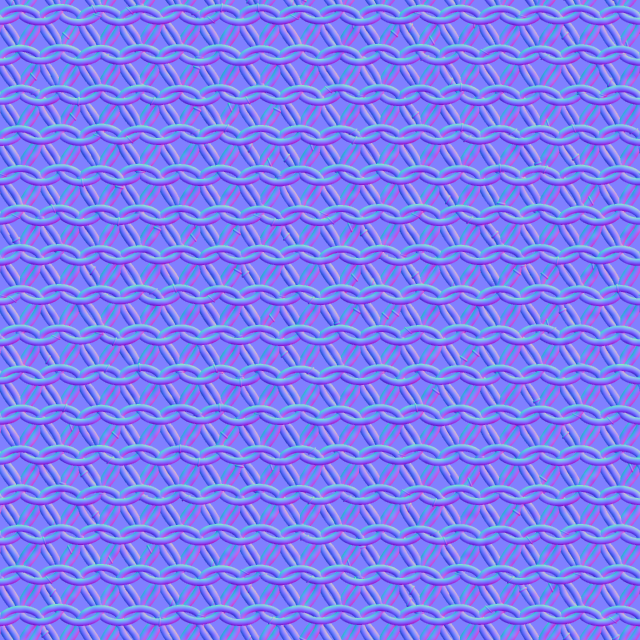
A three.js fragment shader for this texture map:

```glsl
varying vec2 vUv;

#define GRID 16.0          // links across and chain lines up
#define LINE_PHASE 0.625   // height of a chain line inside its cell
#define RING_WIDTH 0.515   // half width of a ring in cells
#define ARC 0.32           // height of the rounded front arc
#define LEG vec2(0.73, 1.35) // length and roundness of the receding legs
#define RISE 0.17          // how far an arc passes its chain line
#define WIRE 0.087         // wire radius in cells
#define LEAN 0.8           // depth per height of a tilted ring
#define SLOPE 0.86         // steepness of the wire flanks
#define JITTER 0.045       // shift and turn between rings
#define SEAM_SHARE 0.55    // share of rings with a visible joint
#define WEAR 0.2           // unevenness of the wire surface

const int SAMPLES = 3;
const float SAMPLE_SPAN = 0.002; // width of the smoothing, in canvas units

vec3 hash3(vec2 p) {
  vec3 q = fract(vec3(p.xyx) * vec3(0.1031, 0.1030, 0.0973));
  q += dot(q, q.yxz + 33.33);
  return fract((q.xxy + q.yzz) * q.zyx);
}

// Smooth noise that repeats with the canvas
vec2 wearNoise(vec2 p, float period) {
  vec2 i = floor(p), f = fract(p);
  f = f * f * (3.0 - 2.0 * f);
  vec2 a = hash3(mod(i, period)).xy;
  vec2 b = hash3(mod(i + vec2(1.0, 0.0), period)).xy;
  vec2 c = hash3(mod(i + vec2(0.0, 1.0), period)).xy;
  vec2 d = hash3(mod(i + 1.0, period)).xy;
  return mix(mix(a, b, f.x), mix(c, d, f.x), f.y) - 0.5;
}

// Adds one ring: surface.xy is the slope, surface.z the depth.
// side is 1 for rings raised at the top, -1 for those raised at the bottom.
void addRing(vec2 p, vec2 id, float side, inout vec3 surface) {
  vec2 key = mod(id, GRID) + vec2(17.0, 41.0) * (side + 2.0);
  vec3 rnd = hash3(key);
  vec3 joint = hash3(key + 83.0);

  vec2 center = id + vec2(side > 0.0 ? 0.5 : 0.0, side * (RISE - ARC));
  vec2 q = p - center - (rnd.xy - 0.5) * JITTER;
  float turn = (rnd.z - 0.5) * JITTER * 2.0;
  q += turn * vec2(-q.y, q.x);

  // Round arc on the raised half, nearly straight legs on the other
  bool raised = q.y * side > 0.0;
  float power = raised ? 2.0 : LEG.y;
  vec2 size = vec2(RING_WIDTH, raised ? ARC : LEG.x);
  vec2 unit = max(abs(q) / size, 0.0001);
  vec2 terms = pow(unit, vec2(power));
  float radial = pow(terms.x + terms.y, 1.0 / power);
  vec2 grad = pow(unit / radial, vec2(power - 1.0)) / size;
  grad *= vec2(q.x < 0.0 ? -1.0 : 1.0, q.y < 0.0 ? -1.0 : 1.0);
  float dist = (radial - 1.0) / length(grad);
  vec2 across = normalize(grad);
  vec2 along = vec2(-across.y, across.x);

  // Joint: a short ridge that sticks out of the wire
  float angle = joint.x * 6.2832;
  vec2 seamDir = vec2(cos(angle), sin(angle));
  float seamPos = dot(q / size, vec2(-seamDir.y, seamDir.x));
  float facing = step(0.0, dot(q, seamDir)) * step(joint.y, SEAM_SHARE);
  float seam = facing * (1.0 - smoothstep(0.02, 0.06, abs(seamPos)));
  float wire = WIRE * (1.0 + 0.3 * seam);

  float t = dist / wire;
  if (abs(t) > 1.0) return;
  float depth = LEAN * side * q.y + wire * sqrt(1.0 - t * t);
  if (depth < surface.z) return;
  vec2 bump = along * seam * clamp(seamPos * 22.0, -0.6, 0.6);
  surface = vec3(across * t * SLOPE + bump, depth);
}

// Colour of the normal at a point in cells
vec3 mailNormal(vec2 p) {
  vec3 surface = vec3(0.0, 0.0, -9.0);
  vec2 base = floor(p);
  vec2 shifted = floor(p - vec2(0.5, 0.0));
  for (int j = 0; j < 2; j++) {
    for (int i = 0; i < 2; i++) {
      vec2 neighbor = vec2(float(i), float(j));
      addRing(p, shifted + neighbor, 1.0, surface);
      addRing(p, base + neighbor, -1.0, surface);
    }
  }
  if (surface.z < -8.0) return vec3(0.5, 0.5, 1.0);
  vec2 slope = surface.xy + WEAR * wearNoise(p * 6.0, GRID * 6.0);
  slope *= min(1.0, 0.92 / max(length(slope), 0.001));
  return vec3(slope, sqrt(1.0 - dot(slope, slope))) * 0.5 + 0.5;
}

void main() {
  vec3 color = vec3(0.0);
  float count = float(SAMPLES);
  for (int j = 0; j < SAMPLES; j++) {
    for (int i = 0; i < SAMPLES; i++) {
      vec2 offset = (vec2(float(i), float(j)) + 0.5) / count - 0.5;
      vec2 uv = vUv + offset * SAMPLE_SPAN;
      color += mailNormal(uv * GRID - vec2(0.0, LINE_PHASE));
    }
  }
  gl_FragColor = vec4(color / (count * count), 1.0);
}
```
